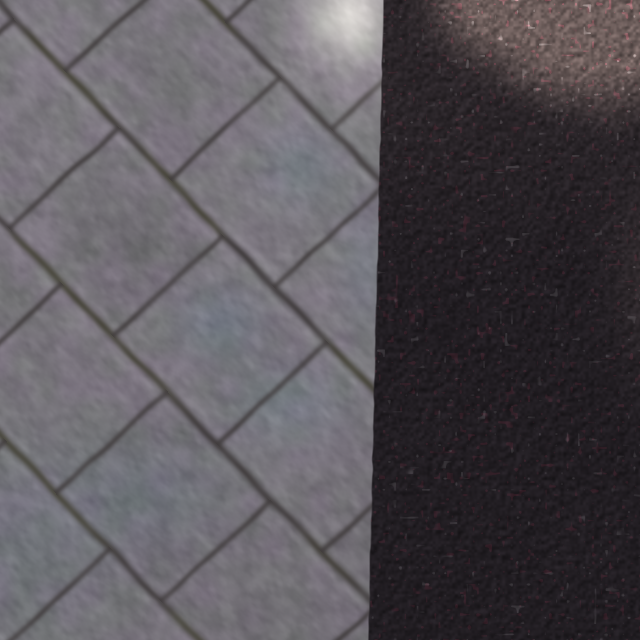
Give the GLSL for this texture, as a WebGL 1 fragment shader.

```glsl
precision highp float;
// Diagonal grey paving slabs meeting a strip of dark asphalt along a near-vertical edge.
// Slabs are a sheared running-bond grid with soft joints; value noise gives the stone
// mottling and asphalt grain, and smooth masks place the patches of sunlight.
uniform vec2 u_resolution;

// Layout, in canvas units with y pointing down
const float ROW_SLOPE = 1.03;
const float ROW_START = -0.3294;
const float ROW_PITCH = 0.3366;
const float CROSS_SLOPE = 0.92;
const float CROSS_START = 0.2057;
const float CROSS_PITCH = 0.3184;
const float BOND_SHIFT = 0.1641;
const float ROW_JOINT = 0.0062;
const float CROSS_JOINT = 0.0054;
const float EDGE_TOP = 0.5995;
const float EDGE_LEAN = 0.0240;
// Colours
const vec3 STONE = vec3(0.475, 0.460, 0.487);
const vec3 STONE_BLUE = vec3(0.455, 0.480, 0.515);
const vec3 JOINT = vec3(0.250, 0.232, 0.235);
const vec3 MOSS = vec3(0.270, 0.262, 0.215);
const vec3 ASPHALT = vec3(0.128, 0.113, 0.131);
const vec3 ASPHALT_SUN = vec3(0.425, 0.365, 0.355);
const vec3 GRIT_RED = vec3(0.16, 0.03, 0.06);
const vec3 SUN = vec3(0.29, 0.29, 0.26);

float hash(vec2 p) {
  vec3 q = fract(p.xyx * 0.1031);
  q += dot(q, q.yzx + 33.33);
  return fract((q.x + q.y) * q.z);
}

float noise(vec2 p) {
  vec2 i = floor(p);
  vec2 f = fract(p);
  f = f * f * (3.0 - 2.0 * f);
  return mix(mix(hash(i), hash(i + vec2(1.0, 0.0)), f.x),
             mix(hash(i + vec2(0.0, 1.0)), hash(i + 1.0), f.x), f.y);
}

float fbm(vec2 p) {
  float sum = 0.0;
  float gain = 0.5;
  for (int i = 0; i < 4; i++) {
    sum += gain * noise(p);
    p = mat2(1.6, 1.2, -1.2, 1.6) * p + 7.3;
    gain *= 0.5;
  }
  return sum / 0.9375;
}

// Soft round spot, one at its centre
float spot(vec2 p, vec2 centre, vec2 radius) {
  vec2 q = (p - centre) / radius;
  return exp(-dot(q, q));
}

float softLine(float dist, float width) {
  return exp(-dist * dist / (width * width));
}

vec3 paving(vec2 p) {
  // Joint coordinates, slightly wavered
  vec2 w = p + 0.004 * (vec2(noise(p * 22.0), noise(p * 22.0 + 40.0)) - 0.5);
  float across = (w.y - ROW_SLOPE * w.x - ROW_START) / ROW_PITCH;
  float row = floor(across);
  float along = (w.y + CROSS_SLOPE * w.x - CROSS_START - BOND_SHIFT * row) / CROSS_PITCH;
  float rowDist = (fract(across + 0.5) - 0.5) * ROW_PITCH / length(vec2(1.0, ROW_SLOPE));
  float crossDist = (fract(along + 0.5) - 0.5) * CROSS_PITCH / length(vec2(1.0, CROSS_SLOPE));
  float tint = hash(vec2(row, floor(along)) + 17.0);

  // Stone with blue weathering
  float blue = spot(p, vec2(0.345, 0.505), vec2(0.065, 0.055));
  blue += 0.8 * spot(p, vec2(0.47, 0.26), vec2(0.06));
  blue += 0.8 * spot(p, vec2(0.45, 0.63), vec2(0.09, 0.06));
  blue += 0.6 * spot(p, vec2(0.57, 0.42), vec2(0.04, 0.1));
  blue += 0.6 * spot(p, vec2(0.23, 0.77), vec2(0.12, 0.08));
  blue += 0.5 * spot(p, vec2(0.03, 0.85), vec2(0.15));
  vec3 col = mix(STONE, STONE_BLUE, clamp(blue, 0.0, 1.0));
  vec2 grainDir = vec2(p.x + p.y, p.y - p.x);
  col += 0.10 * (fbm(grainDir * vec2(26.0, 40.0)) - 0.5);
  col += 0.045 * (noise(grainDir * vec2(55.0, 95.0)) - 0.5);
  col += vec3(0.03, 0.0, 0.04) * (noise(p * 28.0 + 9.0) - 0.5);
  col += 0.018 * (tint - 0.5) - 0.025 * smoothstep(0.35, 1.0, p.y);
  col -= 0.035 * spot(p, vec2(0.22, 0.37), vec2(0.08, 0.07));

  // Worn pale rims, then joints
  col += 0.03 * softLine(abs(rowDist) - 0.014, 0.006);
  vec3 seam = mix(JOINT, MOSS, smoothstep(0.45, 0.7, noise(p * 7.0 + 3.0)));
  float wear = 0.76 + 0.24 * noise(p * 30.0);
  col = mix(col, seam, 0.92 * wear * softLine(rowDist, ROW_JOINT));
  col = mix(col, JOINT, 0.80 * wear * softLine(crossDist, CROSS_JOINT));

  // Sunlit corner
  float sun = spot(p, vec2(0.545, 0.015), vec2(0.065, 0.065));
  sun += 0.28 * spot(p, vec2(0.56, 0.09), vec2(0.12, 0.10));
  return col + SUN * sun * (0.75 + 0.5 * noise(p * 14.0));
}

vec3 asphalt(vec2 p) {
  float away = 1.0 - p.x;
  float shade = 0.15 - 1.2 * away * away + 0.05 * (fbm(p * 9.0) - 0.5);
  float sun = 1.0 - smoothstep(-0.075, 0.07, p.y - shade);
  sun *= smoothstep(0.61, 0.76, p.x);
  sun += 0.22 * spot(p, vec2(1.02, 0.44), vec2(0.06, 0.13));
  sun += 0.12 * (1.0 - smoothstep(0.1, 0.5, p.y));
  vec3 col = mix(ASPHALT, ASPHALT_SUN, clamp(sun, 0.0, 1.0));

  // Embossed grain, pale chips and red grit
  float relief = noise(p * 130.0) - noise(p * 130.0 + vec2(0.45, 0.6));
  float chip = smoothstep(0.86, 1.0, noise(p * 115.0 + 50.0));
  float grit = smoothstep(0.78, 0.95, noise(p * 150.0 + 90.0));
  col *= 1.0 + 0.32 * relief + 0.30 * (noise(p * 230.0) - 0.5);
  col += 0.012 * (fbm(p * 18.0) - 0.5) + chip * (0.10 + 0.12 * sun);
  return col + GRIT_RED * grit * (0.5 + 0.5 * sun);
}

void main() {
  vec2 p = gl_FragCoord.xy / u_resolution;
  p.y = 1.0 - p.y;
  float edge = p.x - EDGE_TOP + EDGE_LEAN * p.y + 0.002 * (noise(p * 60.0) - 0.5);
  float blur = max(0.0018, 0.8 / u_resolution.x);
  vec3 col = mix(paving(p), asphalt(p), smoothstep(-blur, blur, edge));
  gl_FragColor = vec4(clamp(col, 0.0, 1.0), 1.0);
}
```
